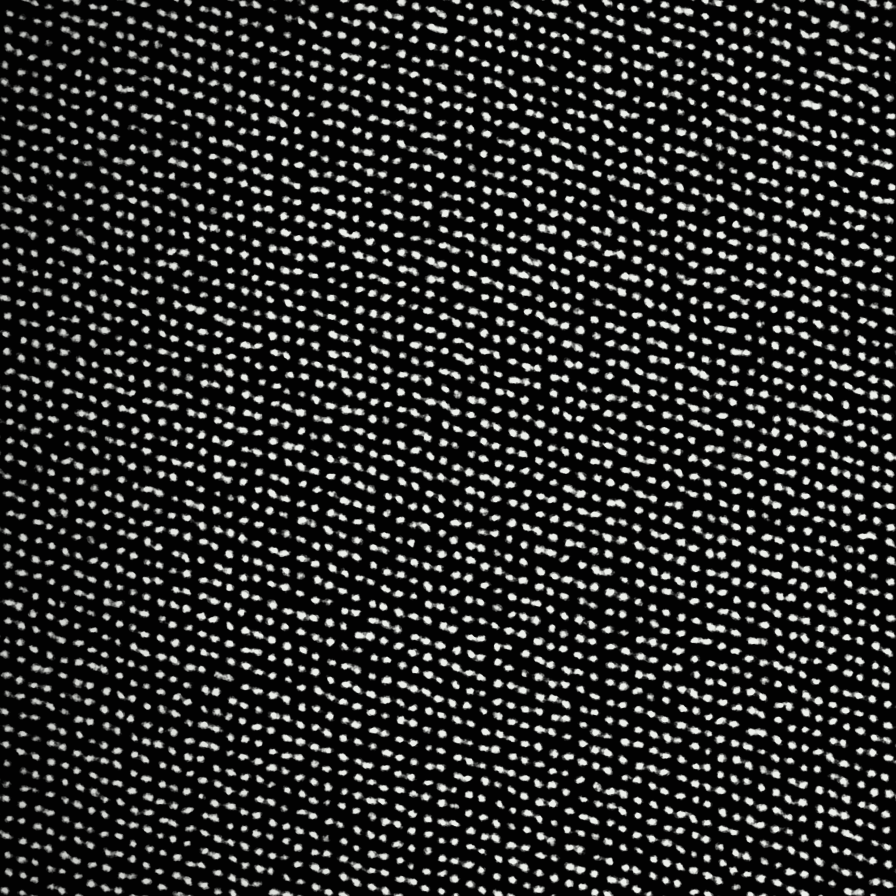
This texture is drawn by a Shadertoy shader. Its source:

```glsl
#define COLUMNS 64.0
#define ROWS 50.0
#define SLANT 0.34
#define DOT_RADII vec2(0.0046, 0.0035)
#define JITTER 0.24
#define WARP 0.005
#define FRAY 0.42
#define LIGHT_CENTER vec2(0.70, 0.48)
#define LIGHT_FALLOFF 0.42
#define CLOTH_COLOR vec3(0.008)
#define THREAD_COLOR vec3(0.93, 0.94, 0.92)

vec2 hash2(vec2 p) {
    vec3 q = fract(p.xyx * vec3(0.1031, 0.1030, 0.0973));
    q += dot(q, q.yzx + 33.33);
    return fract((q.xx + q.yz) * q.zy);
}

float cornerSlope(vec2 corner, vec2 offset) {
    return dot(hash2(corner) * 2.0 - 1.0, offset);
}

// Gradient noise, roughly -0.7 to 0.7
float gradientNoise(vec2 p) {
    vec2 i = floor(p), f = fract(p);
    vec2 u = f * f * f * (f * (f * 6.0 - 15.0) + 10.0);
    vec2 e = vec2(1.0, 0.0);
    float low = mix(cornerSlope(i, f), cornerSlope(i + e, f - e), u.x);
    float high = mix(cornerSlope(i + e.yx, f - e.yx),
                     cornerSlope(i + e.xx, f - e.xx), u.x);
    return mix(low, high, u.y);
}

// Uneven tension bends the rows and columns
vec2 bendCloth(vec2 p) {
    vec2 broad = vec2(gradientNoise(p * 3.0 + 7.0), gradientNoise(p * 3.0 + 31.0));
    vec2 fine = vec2(gradientNoise(p * 15.0 + 53.0), gradientNoise(p * 15.0 + 89.0));
    return p + WARP * (broad * 1.6 + fine * 0.5);
}

// Soft oval stitch; falls to one half at its nominal radius
float stitch(vec2 offset, vec2 cell) {
    vec2 shape = hash2(cell + 117.0);
    vec2 wear = hash2(cell + 251.0);
    float angle = -SLANT + (shape.x - 0.5) * 1.1;
    float c = cos(angle), s = sin(angle);
    vec2 local = vec2(c * offset.x + s * offset.y, c * offset.y - s * offset.x);
    vec2 radii = DOT_RADII * mix(0.90, 1.10, shape.y);
    radii *= vec2(mix(0.88, 1.14, wear.x), mix(1.1, 0.90, wear.x));
    vec2 r = local / radii;
    float strength = mix(0.74, 1.02, smoothstep(0.0, 0.3, wear.y));
    return strength * exp(-0.69 * dot(r, r));
}

// Sum of nearby stitches, so crowded ones fuse along a row
float stitchField(vec2 p) {
    vec2 grid = vec2(p.x * COLUMNS, (p.y + SLANT * p.x) * ROWS);
    vec2 base = floor(grid);
    float field = 0.0;
    for (int y = -1; y <= 1; y++) {
        for (int x = -1; x <= 1; x++) {
            vec2 cell = base + vec2(x, y);
            vec2 shift = (hash2(cell) - 0.5) * JITTER * vec2(1.3, 0.9);
            vec2 offset = (grid - cell - 0.5 - shift) / vec2(COLUMNS, ROWS);
            offset.y -= SLANT * offset.x;
            field += stitch(offset, cell);
        }
    }
    return field;
}

void mainImage(out vec4 fragColor, in vec2 fragCoord) {
    vec2 p = fragCoord / iResolution.y;
    float field = stitchField(bendCloth(p));

    // Frayed edges and faint loose fibres
    float fray = gradientNoise(p * 210.0) + 0.4 * gradientNoise(p * 390.0 + 17.0);
    field += FRAY * fray * smoothstep(0.02, 0.45, field);

    // Uneven light, strongest right of the center
    vec2 fromLight = (p - LIGHT_CENTER) * vec2(1.0, 0.9);
    float light = 1.08 - LIGHT_FALLOFF * dot(fromLight, fromLight);
    light += 0.04 * gradientNoise(p * 6.0 + 3.0);

    float lit = smoothstep(0.19, 0.82, field * light) * min(light, 1.0);
    fragColor = vec4(mix(CLOTH_COLOR, THREAD_COLOR, lit), 1.0);
}
```
